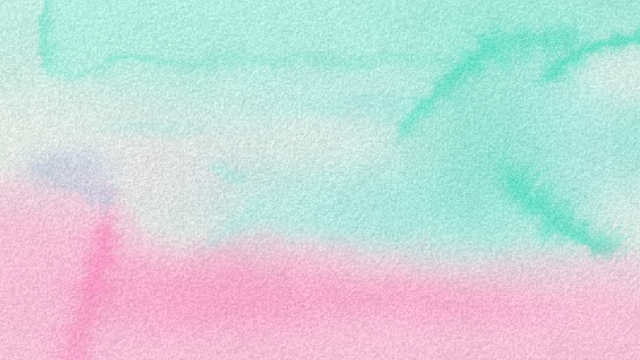
A Shadertoy shader for this background:

```glsl
// Mint and rose watercolour washes bleeding across textured paper.
#define PAPER vec3(0.89, 0.915, 0.895)
#define MINT vec3(0.68, 0.925, 0.87)
#define AQUA vec3(0.68, 0.905, 0.88)
#define JADE vec3(0.54, 0.89, 0.82)
#define DEEP_JADE vec3(0.29, 0.86, 0.74)
#define LAVENDER vec3(0.75, 0.80, 0.87)
#define BLUSH vec3(0.96, 0.755, 0.845)
#define ROSE vec3(0.97, 0.635, 0.78)
#define DEEP_ROSE vec3(0.97, 0.53, 0.735)
#define WARP 0.05
#define GRAIN 0.17

float hash(vec2 p) {
    vec3 q = fract(p.xyx * vec3(0.1031, 0.103, 0.0973));
    q += dot(q, q.yzx + 33.33);
    return fract((q.x + q.y) * q.z);
}

float noise(vec2 p) {
    vec2 i = floor(p), f = fract(p);
    f = f * f * (3.0 - 2.0 * f);
    return mix(mix(hash(i), hash(i + vec2(1, 0)), f.x),
               mix(hash(i + vec2(0, 1)), hash(i + 1.0), f.x), f.y);
}

// Layered noise, centred on zero
float fbm(vec2 p) {
    float sum = 0.0, amp = 0.5;
    for (int i = 0; i < 5; i++) {
        sum += amp * (noise(p) - 0.5);
        p = mat2(1.6, 1.2, -1.2, 1.6) * p + 17.0;
        amp *= 0.55;
    }
    return sum;
}

// Soft elliptical pool of pigment
float wash(vec2 p, vec2 center, vec2 radius) {
    vec2 q = (p - center) / radius;
    return exp(-pow(dot(q, q), 1.2));
}

// Pigment line with a separate feathered width on its left and right
float bleed(vec2 p, vec2 a, vec2 b, float leftWidth, float rightWidth) {
    vec2 dir = normalize(b - a), q = p - a;
    float along = dot(q, dir), across = dir.x * q.y - dir.y * q.x;
    float dist = length(q - dir * clamp(along, 0.0, length(b - a)));
    float side = 0.5 + 0.5 * across / (dist + 0.004);
    float fingers = 0.35 + 0.75 * noise(vec2(along * 65.0, across * 9.0)) + 0.5 * noise(vec2(along * 25.0, 7.0));
    float d = dist / (mix(rightWidth, leftWidth, side) * fingers);
    return exp(-d * d);
}

// Upper sheet of mint with a dried rim on the left
vec3 paintMint(vec3 col, vec2 p) {
    col = mix(col, MINT, 0.65 * smoothstep(0.60, 0.95, p.y));
    float foot = mix(smoothstep(0.765, 0.80, p.y), smoothstep(0.68, 0.88, p.y), smoothstep(0.15, 0.35, p.x));
    col = mix(col, MINT, 0.8 * foot * smoothstep(0.11, 0.14, p.x));
    float rim = bleed(p, vec2(0.125, 1.02), vec2(0.13, 0.83), 0.025, 0.009);
    rim = max(rim, 0.4 * bleed(p, vec2(0.13, 0.83), vec2(0.20, 0.785), 0.02, 0.01));
    rim = max(rim, 0.4 * bleed(p, vec2(0.20, 0.785), vec2(0.30, 0.82), 0.02, 0.01));
    rim = max(rim, 0.9 * bleed(p, vec2(0.30, 0.835), vec2(0.42, 0.825), 0.014, 0.014));
    rim = max(rim, 0.65 * bleed(p, vec2(0.42, 0.825), vec2(1.25, 0.835), 0.02, 0.02));
    return mix(col, JADE, 0.75 * rim);
}

// Middle pools and the jade blooms on the right
vec3 paintJade(vec3 col, vec2 p) {
    col = mix(col, AQUA, 0.4 * wash(p, vec2(0.78, 0.72), vec2(0.50, 0.10)));
    col = mix(col, AQUA, 0.8 * wash(p, vec2(1.02, 0.705), vec2(0.24, 0.04)));
    col = mix(col, AQUA, 0.55 * wash(p, vec2(0.98, 0.56), vec2(0.42, 0.16)));
    col = mix(col, AQUA, 0.9 * wash(p, vec2(1.10, 0.41), vec2(0.50, 0.13)));
    col = mix(col, AQUA, 0.9 * wash(p, vec2(1.62, 0.60), vec2(0.30, 0.33)));
    col = mix(col, JADE, 0.72 * wash(p, vec2(1.34, 0.60), vec2(0.22, 0.28)));
    col = mix(col, JADE, 0.35 * wash(p, vec2(1.52, 0.96), vec2(0.40, 0.10)));
    col = mix(col, JADE, 0.4 * wash(p, vec2(1.77, 0.62), vec2(0.08, 0.10)));
    col = mix(col, PAPER, 0.65 * wash(p, vec2(1.73, 0.80), vec2(0.13, 0.09)));
    col = mix(col, PAPER, 0.6 * wash(p, vec2(1.75, 0.37), vec2(0.13, 0.11)));
    float edge = 0.75 * bleed(p, vec2(1.11, 0.64), vec2(1.23, 0.77), 0.025, 0.045);
    edge = max(edge, 0.85 * bleed(p, vec2(1.23, 0.77), vec2(1.36, 0.87), 0.03, 0.045));
    edge = max(edge, 0.65 * bleed(p, vec2(1.36, 0.87), vec2(1.58, 0.89), 0.03, 0.045));
    edge = max(edge, 0.9 * bleed(p, vec2(1.52, 0.79), vec2(1.62, 0.86), 0.035, 0.035));
    edge = max(edge, bleed(p, vec2(1.62, 0.86), vec2(1.80, 0.90), 0.02, 0.025));
    edge = max(edge, 0.9 * bleed(p, vec2(1.42, 0.50), vec2(1.52, 0.40), 0.06, 0.04));
    edge = max(edge, 0.9 * bleed(p, vec2(1.52, 0.40), vec2(1.68, 0.30), 0.055, 0.02));
    return mix(col, DEEP_JADE, 0.7 * edge);
}

// Pale clearings and loose aqua fringes on the left
vec3 paintBlooms(vec3 col, vec2 p) {
    col = mix(col, PAPER, 0.55 * wash(p, vec2(0.86, 0.61), vec2(0.23, 0.075)));
    col = mix(col, BLUSH, 0.18 * wash(p, vec2(0.46, 0.50), vec2(0.24, 0.13)));
    col = mix(col, AQUA, 0.6 * bleed(p, vec2(0.59, 0.53), vec2(0.66, 0.50), 0.035, 0.02));
    col = mix(col, AQUA, 0.5 * bleed(p, vec2(0.58, 0.32), vec2(0.70, 0.41), 0.02, 0.05));
    return mix(col, AQUA, 0.4 * wash(p, vec2(0.42, 0.64), vec2(0.16, 0.025)));
}

// Lower blush with saturated rose pools
vec3 paintRose(vec3 col, vec2 p) {
    float shore = 0.28 + 0.22 * smoothstep(0.50, 0.22, p.x) + 0.045 * wash(p, vec2(0.82, 0.3), vec2(0.25, 1.0));
    col = mix(col, BLUSH, 0.5 * smoothstep(shore + 0.07, shore - 0.03, p.y));
    col = mix(col, BLUSH, smoothstep(shore + 0.01, shore - 0.17, p.y));
    float bloom = max(wash(p, vec2(0.20, 0.53), vec2(0.12, 0.06)), bleed(p, vec2(0.11, 0.53), vec2(0.28, 0.45), 0.05, 0.02));
    col = mix(col, LAVENDER, 0.65 * bloom);
    col = mix(col, ROSE, 0.8 * wash(p, vec2(0.57, 0.185), vec2(0.38, 0.12)));
    col = mix(col, ROSE, 0.6 * wash(p, vec2(1.18, 0.165), vec2(0.42, 0.07)));
    float stem = bleed(p, vec2(0.29, 0.37), vec2(0.265, 0.22), 0.045, 0.045);
    stem = max(stem, 0.75 * bleed(p, vec2(0.265, 0.22), vec2(0.19, -0.02), 0.045, 0.05));
    return mix(col, DEEP_ROSE, 0.6 * stem);
}

void mainImage(out vec4 fragColor, in vec2 fragCoord) {
    vec2 uv = fragCoord / iResolution.y;
    vec2 p = uv + WARP * vec2(fbm(uv * 11.0), fbm(uv * 11.0 + 40.0));
    vec3 col = paintRose(paintBlooms(paintJade(paintMint(PAPER, p), p), p), p);

    // Pigment variation, then paper tooth lit from the upper left
    col += 0.035 * fbm(uv * 7.0 + 80.0);
    float tooth = noise(uv * 150.0) - noise(uv * 150.0 + vec2(-0.5, 0.6));
    float speck = noise(uv * 273.0) - 0.5;
    col += GRAIN * (0.3 * tooth + 0.6 * speck) * vec3(1.1, 0.95, 0.95);
    fragColor = vec4(clamp(col, 0.0, 1.0), 1.0);
}
```
